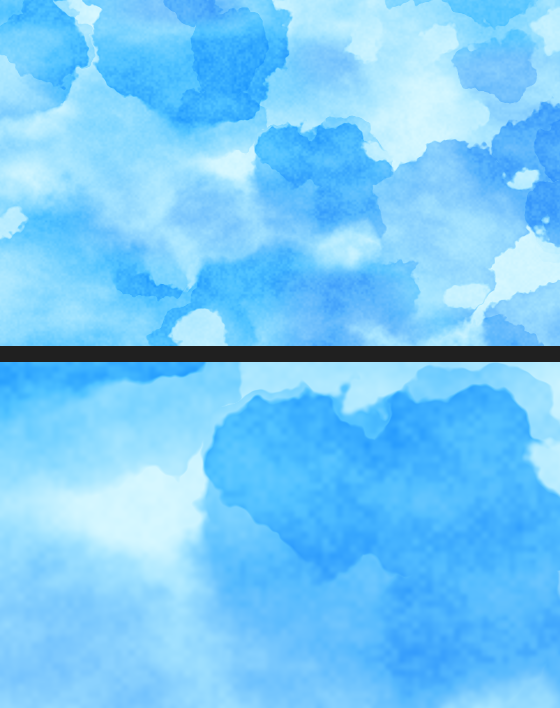
Top: the whole. Bottom: its middle third, enlarged.
Reproduce this texture procedurally as a WebGL 1 fragment shader.

```glsl
precision highp float;
// Blue watercolour clouds: overlapping washes with ragged edges, pale blooms and paper grain.
uniform vec2 u_resolution;

#define WASH_CELL 0.38
#define DAB_CELL 0.21
#define BLOOM_CELL 0.25
#define WASH_DEPTH 0.36
#define DAB_DEPTH 0.17
#define RAGGED 0.06
#define CONTRAST 1.25
#define GRAIN 0.17
#define VIOLET 0.55
#define SEED 3.7

float hash(vec2 p) {
  return fract(sin(dot(p, vec2(127.1, 311.7)) + SEED) * 43758.5);
}

float noise(vec2 p) {
  vec2 i = floor(p), f = fract(p);
  f = f * f * (3.0 - 2.0 * f);
  return mix(mix(hash(i), hash(i + vec2(1.0, 0.0)), f.x),
             mix(hash(i + vec2(0.0, 1.0)), hash(i + vec2(1.0)), f.x), f.y);
}

float fbm(vec2 p) {
  float sum = 0.0, amp = 0.5;
  for (int i = 0; i < 5; i++) {
    sum += amp * noise(p);
    p = mat2(0.8, 0.6, -0.6, 0.8) * p * 2.03 + 7.3;
    amp *= 0.5;
  }
  return sum / 0.97;
}

// Signed distance to scattered discs; negative inside.
float blobs(vec2 p, float cell, float share, float rMin, float rMax, float salt) {
  vec2 q = p / cell + salt, home = floor(q);
  float d = 1.0;
  for (int y = -1; y <= 1; y++) {
    for (int x = -1; x <= 1; x++) {
      vec2 id = home + vec2(float(x), float(y));
      vec2 centre = id + 0.2 + 0.6 * vec2(hash(id + 11.3), hash(id + 47.9));
      float radius = mix(rMin, rMax, hash(id + 83.1));
      float disc = length((q - centre) * vec2(0.9, 1.1)) - radius;
      if (hash(id + 5.7) < share) d = min(d, disc);
    }
  }
  return d * cell;
}

// Pigment of one wash: pooled at its rim, thinner in the middle.
float wash(float d, float soft) {
  float body = 1.0 - smoothstep(-soft, soft * 0.6, d);
  float rim = exp(-abs(d + 0.004) / 0.012) * (1.0 - smoothstep(0.004, 0.04, soft));
  return body * (1.0 - 0.25 * smoothstep(0.0, 0.16, -d) + 0.2 * rim);
}

// Colour from thin (0) to dense (1) pigment.
vec3 pigment(float t) {
  vec3 c = mix(vec3(0.84, 0.97, 1.0), vec3(0.63, 0.89, 1.0), clamp(t / 0.32, 0.0, 1.0));
  c = mix(c, vec3(0.31, 0.76, 1.0), clamp((t - 0.32) / 0.42, 0.0, 1.0));
  return mix(c, vec3(0.08, 0.56, 0.99), clamp((t - 0.74) / 0.26, 0.0, 1.0));
}

void main() {
  vec2 p = gl_FragCoord.xy / u_resolution.y;
  float px = 1.0 / u_resolution.y;

  // Ragged outline offsets, coarse lobes and fine teeth
  vec2 bend = vec2(fbm(p * 10.0), fbm(p * 10.0 + 31.0)) - 0.5;
  vec2 teeth = vec2(noise(p * 70.0), noise(p * 70.0 + 19.0)) - 0.5;
  vec2 q = p + bend * RAGGED * 2.0 + teeth * 0.014;

  // Wet zones bleed softly, dry zones keep a crisp edge
  float wet = smoothstep(0.5, 0.72, noise(p * vec2(2.2, 3.4) + 60.0));
  float soft = mix(0.004 + px, 0.1, wet);

  // Broad soft tone and horizontal bleeding bands
  vec2 drift = p + 0.12 * (vec2(noise(p * 3.0), noise(p * 3.0 + 9.0)) - 0.5);
  float tone = 0.06 + 0.46 * smoothstep(0.26, 0.74, fbm(drift * vec2(2.5, 4.0) + 4.0));
  float band = smoothstep(0.58, 0.92, noise(drift * vec2(2.0, 6.0) + 25.0));
  tone += 0.2 * band;

  // Overlapping washes
  tone += WASH_DEPTH * wash(blobs(q, WASH_CELL, 0.6, 0.4, 0.72, 2.3), soft);
  tone += DAB_DEPTH * wash(blobs(q, DAB_CELL, 0.35, 0.3, 0.65, 17.6), soft * 0.6);

  // Keep thin paint pale and stop dense paint from flattening out
  tone = (tone - 0.48) * CONTRAST + 0.43;
  float excess = max(tone - 0.62, 0.0);
  tone = min(tone, 0.62) + 0.36 * (1.0 - exp(-excess / 0.36));

  // Pale blooms where clean water pushed the pigment away
  float bloom = blobs(q, BLOOM_CELL, 0.3, 0.12, 0.27, 40.2);
  float cleared = 1.0 - smoothstep(-0.005 - px, 0.003 + px, bloom);
  tone = mix(tone, 0.04 + 0.12 * noise(p * 14.0), cleared * 0.9);
  tone = max(tone, 0.03);

  // Paper grain, stronger under dense pigment
  float grain = 0.6 * noise(p * 150.0) + 0.4 * noise(p * 75.0 + 13.0) - 0.5;
  tone += grain * GRAIN * (0.4 + 0.6 * clamp(tone, 0.0, 1.0));
  tone += 0.07 * (fbm(p * 22.0) - 0.5);
  tone = clamp(tone, 0.0, 1.0);

  // Violet tint in the bands and a few broad patches
  float patchy = smoothstep(0.5, 0.8, noise(p * vec2(2.0, 2.8) + 90.0));
  float violet = VIOLET * max(band, patchy) * smoothstep(0.2, 0.7, tone) * (1.0 - cleared);
  vec3 color = pigment(tone) + violet * vec3(0.07, -0.09, -0.02);
  gl_FragColor = vec4(clamp(color, 0.0, 1.0), 1.0);
}
```
